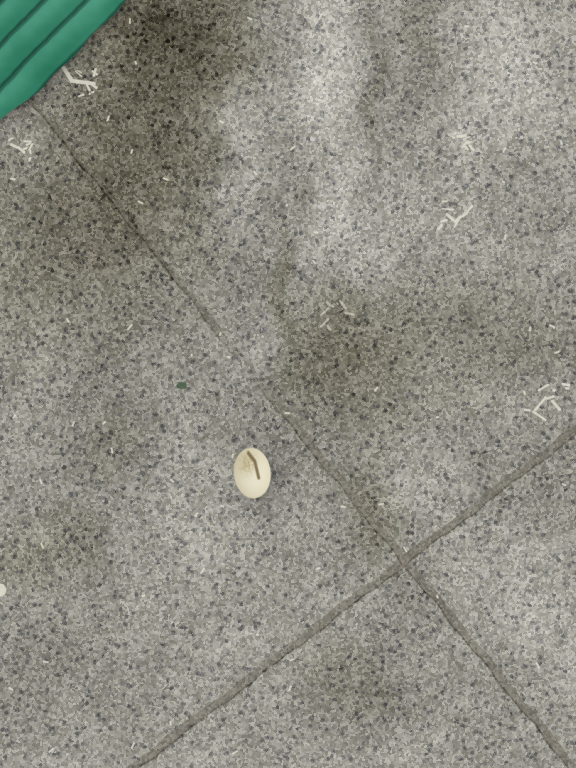
This texture is drawn by a WebGL 1 fragment shader. Its source:

```glsl
precision highp float;
uniform vec2 u_resolution;

#define BASE_TONE 0.577
#define GRAIN_SCALE 112.0
#define GRAIN_DEPTH 0.19
#define CLOUD_DEPTH 0.03
#define STAIN_GAIN 1.12
#define SEAM_WIDTH 0.0072
#define JOINT vec2(0.703, 0.361)
#define EGG_CENTER vec2(0.438, 0.512)
#define EGG_RADII vec2(0.032, 0.044)
#define RIDGE_PITCH 0.052
#define FLAKE_DENSITY 0.13

float hash(vec2 p) {
  p = fract(p * vec2(.1031, .1137));
  p += dot(p, p.yx + 33.33);
  return fract((p.x + p.y) * p.x * 47.3);
}

vec2 hash2(vec2 p) { return vec2(hash(p + 3.7), hash(p.yx + 81.3)); }

// Nearest cell: distance and random value
vec2 cellular(vec2 p) {
  vec2 best = vec2(9.0, 0.0);
  for (int j = -1; j <= 1; j++) {
    for (int i = -1; i <= 1; i++) {
      vec2 id = floor(p) + vec2(float(i), float(j));
      float d = length(id + hash2(id) - p);
      if (d < best.x) best = vec2(d, hash(id + 19.1));
    }
  }
  return best;
}

float sineClouds(vec2 p) {
  float sum = 0.0, amp = 1.0;
  for (int i = 0; i < 6; i++) {
    p = mat2(.8, .6, -.6, .8) * p * 1.75 + 1.3;
    sum += amp * sin(p.x + 1.6 * sin(p.y * .8)) * cos(p.y + sin(p.x * .7));
    amp *= .78;
  }
  return sum;
}

float blob(vec2 p, float x, float y, float rx, float ry) {
  vec2 q = (p - vec2(x, y)) / vec2(rx, ry);
  return exp(-dot(q, q));
}

float segment(vec2 p, vec2 a, vec2 b) {
  vec2 d = b - a;
  return length(p - a - d * clamp(dot(p - a, d) / dot(d, d), 0.0, 1.0));
}

float cover(float d) {
  float soft = .9 / u_resolution.x;
  return 1.0 - smoothstep(-soft, soft, d);
}

// Loose bundle of pale fibres
float tuft(vec2 p, float x, float y, float size) {
  float d = 1.0;
  for (int i = 0; i < 9; i++) {
    vec2 id = vec2(float(i) * 13.0, floor(x * 290.0));
    vec2 a = vec2(x, y) + (hash2(id) - .5) * size * 1.5;
    vec2 b = a + (hash2(id + 7.0) - .5) * size * 1.1;
    d = min(d, segment(p, a, b) - .0012 - .0015 * hash(id + 2.0));
  }
  return cover(d);
}

// Sparse short chips
float flakes(vec2 p) {
  vec2 g = p * 19.0, id = floor(g);
  vec2 a = .25 + .5 * hash2(id);
  vec2 b = a + (hash2(id + 41.0) - .5) * .28;
  return step(hash(id + 5.0), FLAKE_DENSITY) * cover((segment(fract(g), a, b) - .032) / 19.0);
}

// Worn pale areas, then dark stains
float stains(vec2 p) {
  float pale = .15 * blob(p, .56, 1.21, .09, .2) + .1 * blob(p, .42, 1.03, .04, .11)
    + .1 * blob(p, .91, 1.2, .14, .18) + .07 * blob(p, .6, .92, .1, .08)
    + .08 * blob(p, .44, .73, .04, .07) + .05 * blob(p, .3, .43, .12, .09)
    + .06 * blob(p, .9, .25, .13, .16);
  float dark = .2 * blob(p, .3, 1.28, .17, .13) + .14 * blob(p, .25, 1.06, .15, .17)
    + .11 * blob(p, .645, 1.19, .02, .15) + .07 * blob(p, .74, 1.26, .06, .12)
    + .1 * blob(p, .535, 1.0, .022, .06) + .1 * blob(p, .49, .87, .018, .1)
    + .13 * blob(p, .6, .72, .13, .12) + .12 * blob(p, .65, .45, .045, .08)
    + .09 * blob(p, .08, .38, .11, .06) + .05 * blob(p, .19, .55, .06, .07)
    + .08 * blob(p, .06, .88, .22, .18) + .04 * blob(p, .86, .76, .18, .16)
    + .05 * blob(p, .6, .15, .09, .09);
  return STAIN_GAIN * (pale - dark);
}

void main() {
  vec2 p = gl_FragCoord.xy / u_resolution.x;
  float clouds = sineClouds(p * 5.0);
  float stain = stains(p + .012 * sin(p.yx * 40.0) + .006 * clouds);

  // Speckled stone
  vec2 coarse = cellular(p * GRAIN_SCALE), fine = cellular(p * GRAIN_SCALE * 2.1 + 17.0);
  float tone = BASE_TONE + stain + CLOUD_DEPTH * clouds + GRAIN_DEPTH * (fine.y - .5);
  float grain = smoothstep(.74, .9, coarse.y) * (1.0 - smoothstep(.2, .65, coarse.x));
  tone += .035 * (1.0 - smoothstep(.2, .4, coarse.y)) - .15 * grain;
  vec3 col = tone + mix(vec3(.008, 0, -.036), vec3(0, 0, -.004), grain);
  col += vec3(.012, .004, -.018) * clamp(-stain * 6.0, 0.0, 1.0);

  // Crossing seams
  float wobble = .0015 * sin(p.y * 61.0) + .001 * sin(p.x * 147.0);
  float s1 = dot(p - JOINT, vec2(.776, .631)) + wobble;
  float s2 = dot(p - JOINT, vec2(-.606, .795)) + wobble;
  float w1 = SEAM_WIDTH * mix(1.0, .4, smoothstep(.74, .85, p.y));
  float worn = 1.0 - .7 * blob(p, .43, .7, .06, .07);
  float groove = max(worn * cover(abs(s1) - w1), cover(abs(s2) - SEAM_WIDTH));
  col = mix(col, vec3(.48, .46, .415) + .1 * (fine.y - .5), .7 * groove);
  float rim = max(worn * cover(abs(s1 + w1) - .0016), cover(abs(s2 + SEAM_WIDTH) - .0016));
  col -= .15 * rim * (.5 + .5 * coarse.y);
  col -= .05 * exp(-abs(s1) / .018) * smoothstep(.7, .9, p.y);

  // Chips and fibres
  float debris = max(flakes(p), tuft(p, .8, 1.082, .024));
  debris = max(debris, max(tuft(p, .79, .96, .034), tuft(p, .945, .653, .046)));
  debris = max(debris, max(tuft(p, .043, 1.073, .02), tuft(p, .15, 1.188, .026)));
  debris = max(debris, .7 * tuft(p, .58, .785, .028));
  vec2 bend = vec2(.125, 1.193);
  float quill = min(segment(p, vec2(.11, 1.216), bend), segment(p, bend, vec2(.163, 1.188)));
  debris = max(debris, max(cover(quill - .0035), cover(length(p - vec2(0, .309)) - .011)));
  col = mix(col, vec3(.88, .87, .81), .85 * debris);
  float leaf = length((p - vec2(.316, .664)) * vec2(.7, 1)) - .006;
  col = mix(col, vec3(.27, .36, .27), .8 * cover(leaf));

  // Cracked egg and its contact shadow
  vec2 e = mat2(.995, -.1, .1, .995) * (p - EGG_CENTER) / EGG_RADII;
  col *= 1.0 - .3 * blob(e, .37, -.23, 1.25, 1.25);
  vec3 shell = vec3(.91, .89, .81) - .09 * dot(e, e) * vec3(.8, .9, 1.2) + .04 * e.x;
  vec2 kink = vec2(.2, .45);
  float crack = min(segment(e, vec2(-.1, .8), kink), segment(e, kink, vec2(.32, -.2)));
  shell = mix(shell, vec3(.68, .62, .45), (.4 + .5 * fine.y) * blob(e, -.25, .4, .5, .4));
  shell = mix(shell, vec3(.45, .39, .26), .85 - .85 * smoothstep(.02, .14, crack));
  col = mix(col, shell, cover((length(e) - 1.0) * EGG_RADII.x));

  // Ridged green corner
  vec2 g = p - vec2(.08, 1.187);
  float across = dot(g, vec2(.72, -.69));
  float edge = max(across, dot(g, vec2(.62, -.78))) + .002 * sin(p.y * 90.0);
  float ridge = fract(-across / RIDGE_PITCH + .03 * clouds);
  vec3 green = vec3(.19, .48, .38) + .09 * smoothstep(.2, .8, ridge) + .02 * clouds;
  green *= .65 + .35 * smoothstep(.03, .14, min(ridge, 1.0 - ridge));
  col *= 1.0 - .35 * exp(-max(edge, 0.0) / .012);
  col = mix(col, green, cover(edge));

  gl_FragColor = vec4(clamp(col, 0.0, 1.0), 1.0);
}
```
